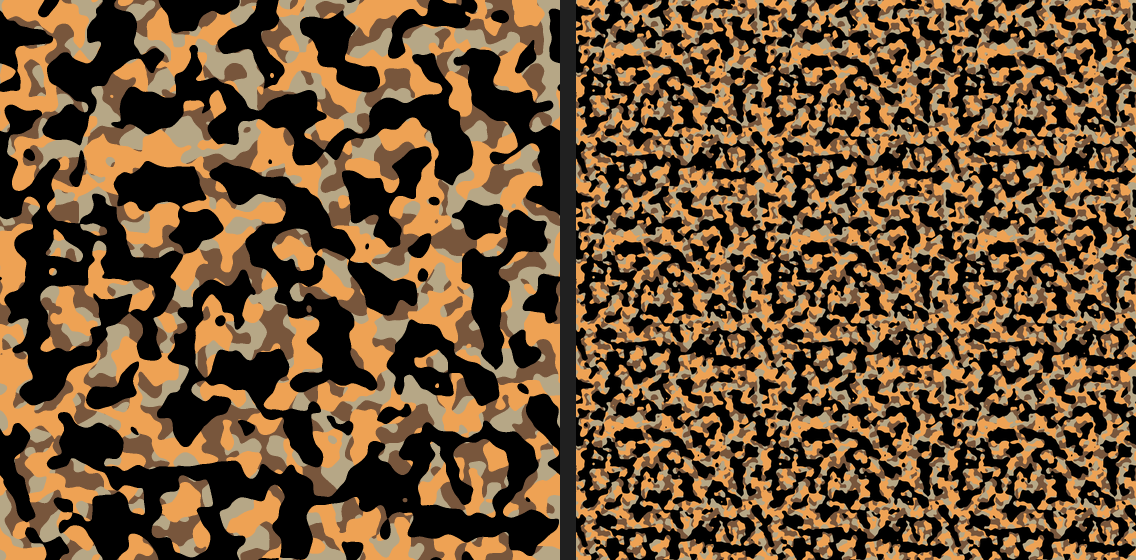
Left, the tile; right, the same tile 3 across and 3 down.
Reproduce this pattern procedurally as a WebGL 1 fragment shader.

```glsl
precision highp float;
// Seamless four-colour camouflage: orange, brown and tan patches under black blotches.
// Each layer is wrapping two-octave gradient noise cut at a threshold, and the
// hard-edged result is averaged over a 3x3 grid inside each pixel.

uniform vec2 u_resolution;

const vec3 BLACK = vec3(0.0);
const vec3 ORANGE = vec3(0.935, 0.635, 0.328);
const vec3 BROWN = vec3(0.472, 0.337, 0.237);
const vec3 TAN = vec3(0.715, 0.653, 0.525);

// Random unit vector at a lattice corner, repeating every "period" cells.
vec2 cornerGradient(vec2 cell, float period, float seed) {
  cell = mod(cell, period);
  float h = fract(sin(dot(cell, vec2(127.1, 311.7)) + seed * 74.7) * 43758.5453);
  return vec2(cos(h * 6.28319), sin(h * 6.28319));
}

// Gradient noise centred on zero; uv in 0..1 covers "period" cells.
float gradientNoise(vec2 uv, float period, float seed) {
  vec2 p = uv * period + fract(seed * vec2(0.37, 0.61));
  vec2 cell = floor(p);
  vec2 f = p - cell;
  vec2 s = f * f * (3.0 - 2.0 * f);
  vec2 e = vec2(1.0, 0.0);
  float a = dot(cornerGradient(cell, period, seed), f);
  float b = dot(cornerGradient(cell + e.xy, period, seed), f - e.xy);
  float c = dot(cornerGradient(cell + e.yx, period, seed), f - e.yx);
  float d = dot(cornerGradient(cell + e.xx, period, seed), f - e.xx);
  return mix(mix(a, b, s.x), mix(c, d, s.x), s.y);
}

// Broad shapes plus a finer octave that adds necks, spurs and small holes.
float blotches(vec2 uv, float period, float seed) {
  return gradientNoise(uv, period, seed)
       + 0.5 * gradientNoise(uv, period * 2.0, seed + 5.3);
}

// Layers from bottom to top; each threshold sets the area of its colour.
vec3 camouflage(vec2 uv) {
  vec3 color = mix(TAN, BROWN, step(-0.015, blotches(uv, 18.0, 1.7)));
  color = mix(color, ORANGE, step(0.027, blotches(uv, 19.0, 2.9)));
  return mix(color, BLACK, step(0.045, blotches(uv, 15.0, 4.1)));
}

void main() {
  vec3 sum = vec3(0.0);
  for (int j = -1; j <= 1; j++) {
    for (int i = -1; i <= 1; i++) {
      vec2 offset = vec2(float(i), float(j)) / 3.0;
      sum += camouflage((gl_FragCoord.xy + offset) / u_resolution);
    }
  }
  gl_FragColor = vec4(sum / 9.0, 1.0);
}
```
